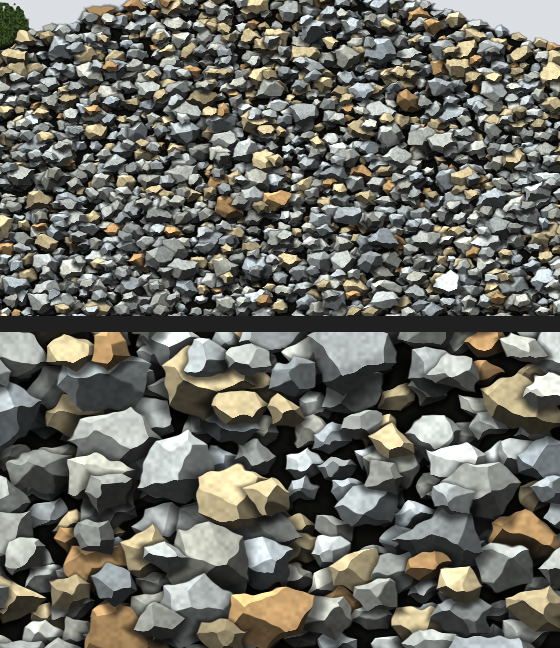
Top: the whole. Bottom: its middle third, enlarged.
This texture is drawn by a WebGL 1 fragment shader. Its source:

```glsl
precision highp float;
uniform vec2 u_resolution;

#define STONE_SIZE 0.062
#define STONE_RADIUS 0.52
#define SHADOW_DEPTH 0.58
#define AMBIENT 0.17
#define SUN_GAIN 0.80
#define GRAIN 0.30
#define ROUGHNESS 0.006
#define TAN_SHARE 0.16

const vec3 SUN = vec3(-0.26, 0.76, 0.60);
const vec3 SKY = vec3(0.86, 0.87, 0.89);
const vec3 GAP = vec3(0.06, 0.06, 0.05);
const vec3 LEAF = vec3(0.20, 0.27, 0.13);
const vec3 BLUE_GREY = vec3(0.94, 1.00, 1.03);
const vec3 WARM_GREY = vec3(1.00, 1.01, 0.94);
const vec3 TAN = vec3(1.06, 0.98, 0.77);
const vec3 RUST = vec3(1.04, 0.84, 0.58);

float hash(vec2 p) {
  return fract(sin(dot(p, vec2(127.1, 311.7))) * 43758.545);
}

vec2 hash2(vec2 p) {
  return vec2(hash(p), hash(p + 41.3));
}

float noise(vec2 p) {
  vec2 i = floor(p), f = fract(p);
  f = f * f * (3.0 - 2.0 * f);
  return mix(mix(hash(i), hash(i + vec2(1, 0)), f.x),
             mix(hash(i + vec2(0, 1)), hash(i + vec2(1, 1)), f.x), f.y);
}

// Skyline of the heap
float ridge(float x) {
  return min(0.86 + 0.30 * x, 0.98 - 0.34 * (x - 1.366));
}

vec3 stoneTint(vec2 id, float height) {
  float pick = hash(id + 3.7);
  float tanShare = TAN_SHARE + 0.25 * height * height;
  vec3 tint = mix(BLUE_GREY, WARM_GREY, hash(id + 8.1));
  if (pick < tanShare) tint = TAN;
  if (pick < tanShare * 0.2) tint = RUST;
  return tint * mix(0.76, 1.14, hash(id + 5.9));
}

// One faceted stone, cut by sloping planes, with a dark rim of shadow
vec3 paintStone(vec3 under, vec2 q, vec2 id, vec3 tint, float blur) {
  float turn = 1.8 * (hash(id + 1.3) - 0.5);
  mat2 spin = mat2(cos(turn), sin(turn), -sin(turn), cos(turn));
  q = spin * q * vec2(1.0, mix(1.0, 1.3, hash(id + 2.9)));
  vec3 sun = vec3(spin * SUN.xy, SUN.z);

  vec2 tilt = 1.1 * (hash2(id + 6.1) - vec2(0.5, 0.6));
  float height = mix(0.2, 0.5, hash(id + 9.2)) + dot(tilt, q);
  float light = dot(normalize(vec3(-tilt, 1.0)), sun);
  float edge = 1.0;
  for (int i = 0; i < 6; i++) {
    vec2 r = hash2(id + 7.3 * float(i) + 11.0);
    float angle = (float(i) + 0.6 * r.x) * 1.0472;
    vec2 n = vec2(cos(angle), sin(angle));
    float slope = mix(0.5, 2.2, r.y);
    float d = STONE_RADIUS * (0.75 + 0.4 * fract(r.x * 17.0)) - dot(n, q);
    float facet = dot(normalize(vec3(n * slope, 1.0)), sun);
    facet += 0.2 * (fract(r.y * 31.0) - 0.5);
    light = mix(light, facet, smoothstep(-blur, blur, height - d * slope));
    height = min(height, d * slope);
    edge = min(edge, d);
  }
  vec3 stone = tint * (AMBIENT + SUN_GAIN * max(light, 0.0));
  float shadow = smoothstep(-0.22, 0.02, edge - 0.12 * q.y);
  return mix(under * (1.0 - SHADOW_DEPTH * shadow), stone,
             smoothstep(-blur, blur, edge));
}

// Scattered stones; lower rows lie in front of upper ones
vec3 paintLayer(vec3 color, vec2 p, float size, float density, float seed) {
  vec2 cell = size * vec2(1.0, 0.8);
  vec2 g = p / cell;
  float blur = 0.8 / (u_resolution.y * cell.y);
  for (int j = 0; j < 3; j++) {
    float row = floor(g.y) + 1.0 - float(j);
    float shift = hash(vec2(row, seed));
    for (int i = 0; i < 3; i++) {
      float col = floor(g.x + shift) + float(i) - 1.0;
      vec2 id = vec2(col, row) + seed * 57.0;
      vec2 center = vec2(col - shift, row) + 0.5 + 0.7 * (hash2(id) - 0.5);
      vec2 place = center * cell;
      if (hash(id + 4.4) > density || place.y > ridge(place.x)) continue;
      color = paintStone(color, g - center, id, stoneTint(id, place.y), blur);
    }
  }
  return color;
}

void main() {
  vec2 p = gl_FragCoord.xy / u_resolution.y;
  float fine = noise(p * 230.0);
  float coarse = noise(p * 85.0);

  // Sky, bush and the dark inside of the heap
  vec3 color = SKY;
  float bush = length(p - vec2(0.02, 0.905)) + 0.03 * (coarse - 0.5);
  color = mix(color, LEAF * (0.4 + fine), 1.0 - smoothstep(0.072, 0.08, bush));
  float inside = 1.0 - smoothstep(-0.015, 0.0, p.y - ridge(p.x));
  color = mix(color, GAP, inside);

  // Stones, from the filling to the large ones on top
  vec2 rough = p + ROUGHNESS * (vec2(coarse, noise(p * 85.0 + 37.0)) - 0.5);
  color = paintLayer(color, rough, STONE_SIZE * 0.65, 1.0, 1.0);
  color = paintLayer(color, rough, STONE_SIZE, 0.75, 2.0);
  color = paintLayer(color, rough, STONE_SIZE * 1.35, 0.32, 3.0);
  color = paintLayer(color, rough, STONE_SIZE * 0.75, 0.28, 4.0);

  // Mineral grain, on the heap only
  float grain = 0.6 * fine + 0.4 * coarse - 0.5;
  color *= 1.0 + GRAIN * grain * inside;
  gl_FragColor = vec4(color, 1.0);
}
```
